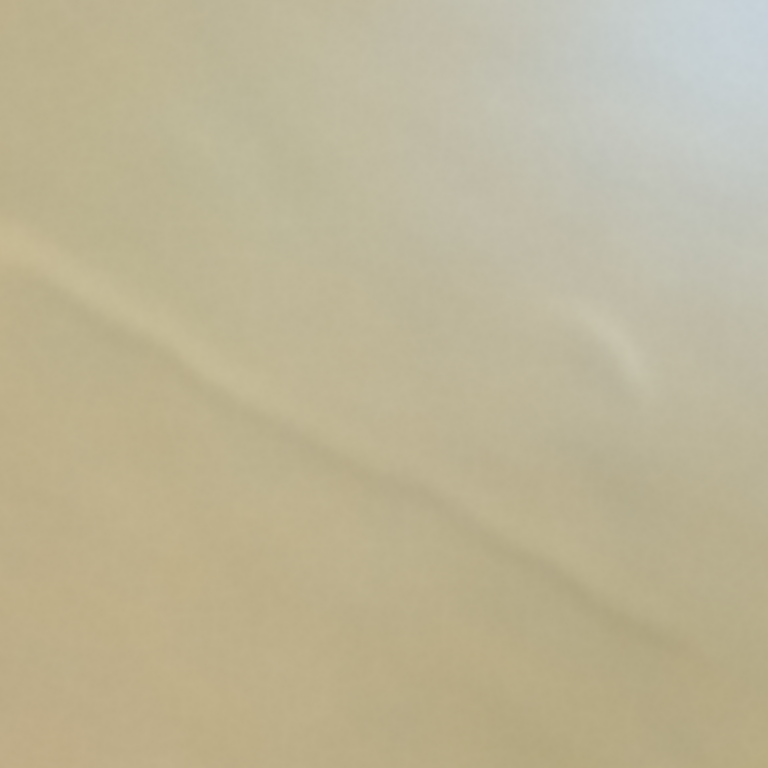
Reproduce this texture procedurally as a Shadertoy shader.

```glsl
// Softly lit cream sheet: a cool glow falls off from the upper right corner,
// one long diagonal crease and a small curved bump shade the surface, and
// layered sines with cellular noise add faint mottling.

vec2 hash2(vec2 p) {
    vec3 q = fract(p.xyx * vec3(0.1031, 0.1030, 0.0973));
    q += dot(q, q.yzx + 33.33);
    return fract((q.xx + q.yz) * q.zy);
}

// Distance to the nearest scattered point, about 0 to 1
float cellular(vec2 p) {
    vec2 cell = floor(p), f = fract(p);
    float nearest = 2.0;
    for (int y = -1; y <= 1; y++)
    for (int x = -1; x <= 1; x++) {
        vec2 o = vec2(x, y);
        vec2 d = o + hash2(cell + o) - f;
        nearest = min(nearest, dot(d, d));
    }
    return sqrt(nearest);
}

// Smooth irregular swells, about -1 to 1
float swells(vec2 p) {
    float sum = 0.0, amp = 0.5;
    for (int i = 0; i < 4; i++) {
        sum += amp * sin(p.x + 1.7 * sin(p.y * 0.8 + float(i))) * cos(p.y + 1.3 * sin(p.x * 0.7));
        p = mat2(1.28, 0.96, -0.96, 1.28) * p + 2.3;
        amp *= 0.6;
    }
    return sum;
}

float bell(float d, float width) {
    return exp(-d * d / (width * width));
}

// Lit ridge above and shadow below a slightly wavy diagonal line
float crease(vec2 uv) {
    float line = 0.660 - 0.55 * uv.x + 0.008 * sin(uv.x * 13.0 + 0.3) + 0.004 * sin(uv.x * 37.0);
    float d = (uv.y - line) * 0.876 + 0.004 * swells(uv * 22.0);
    float leftPart = 1.0 - smoothstep(0.12, 0.40, uv.x);
    float fade = 1.0 - smoothstep(0.84, 0.96, uv.x);
    float ridge = bell(d - 0.020, 0.026) * mix(0.012, 0.030, leftPart);
    float shadow = bell(d + 0.012, 0.017) * 0.022 + bell(d + 0.03, 0.04) * 0.005;
    return (ridge - shadow * smoothstep(-0.05, 0.15, uv.x)) * fade;
}

// Curved highlight with a dim hollow inside and below it
float bump(vec2 uv) {
    vec2 p = uv - vec2(0.70, 0.46);
    float d = length(p) - 0.145 + 0.006 * swells(uv * 18.0);
    float arc = bell(atan(p.y, p.x) - 0.75, 0.60);
    vec2 q = uv - vec2(0.79, 0.375);
    float hollow = bell(dot(q, vec2(0.8, -0.6)), 0.09) * bell(dot(q, vec2(0.6, 0.8)), 0.035);
    return arc * (0.030 * bell(d, 0.018) - 0.016 * bell(d + 0.045, 0.03)) - 0.020 * hollow;
}

void mainImage(out vec4 fragColor, in vec2 fragCoord) {
    vec2 uv = fragCoord / iResolution.xy;

    // Wide grey glow and narrow cool glow over warm cream
    float r = length(uv - 1.0) + 0.025 * swells(uv * 5.0);
    vec3 color = vec3(0.737, 0.684, 0.535);
    color += vec3(0.031, 0.080, 0.180) * bell(r, 0.65);
    color += vec3(0.014, 0.062, 0.135) * bell(r, 0.31);

    // Pinker lower left, dimmer lower right, greener upper left
    color += vec3(0.008, -0.006, 0.000) * bell(length(uv), 0.35);
    color -= vec3(0.030, 0.028, 0.040) * bell(length(uv - vec2(0.9, 0.0)), 0.45);
    color += vec3(-0.002, 0.012, 0.012) * bell(length(uv - vec2(0.28, 0.78)), 0.25);
    color += vec3(0.010, 0.010, 0.004) * bell(length(uv - vec2(0.2, 0.35)), 0.30);

    // Folds
    color += (crease(uv) + bump(uv)) * vec3(1.0, 1.0, 0.9);

    // Broad swells drawn out along the crease, then fine mottling
    vec2 along = vec2(dot(uv, vec2(0.876, -0.482)), dot(uv, vec2(0.482, 0.876)));
    color += 0.012 * swells(along * vec2(9.0, 17.0) + 1.0);
    color += vec3(0.005, 0.000, -0.007) * swells(uv * 16.0 + 5.0);
    color += 0.009 * (cellular(uv * 45.0) - 0.5) + 0.009 * (cellular(uv * 100.0) - 0.5);

    fragColor = vec4(color, 1.0);
}
```
